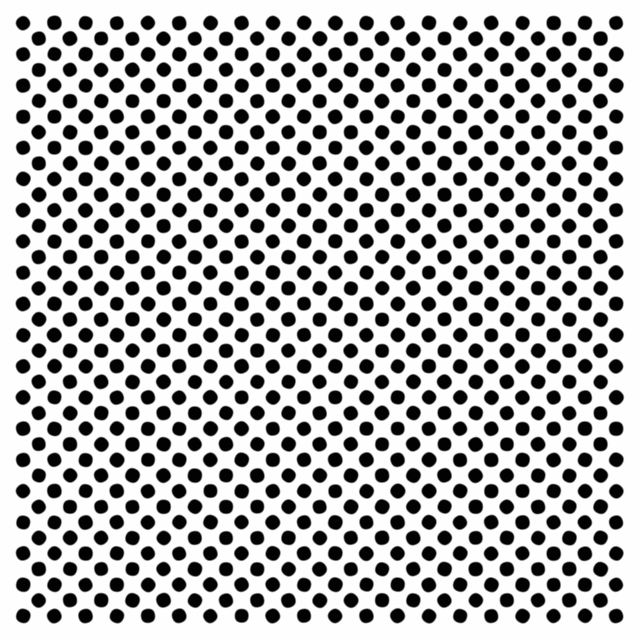
Write a Shadertoy shader that draws this pattern.

```glsl
// Staggered grid of slightly uneven black dots on a white sheet with a plain margin.
#define DOTS_ACROSS 20.0
#define PITCH 0.04876
#define DOT_RADIUS 0.0111
#define EDGE_SOFTNESS 0.0018
#define GRID_CENTER vec2(0.4995, 0.5008)
#define RADIUS_VARIATION 0.0003
#define POSITION_JITTER 0.0003
#define OUTLINE_WOBBLE 0.00025
#define HALO_STRENGTH 0.025
#define HALO_WIDTH 0.004
#define PAPER vec3(0.998)
#define INK vec3(0.008)

// Three independent random values in 0..1 per cell
vec3 hash32(vec2 p) {
    vec3 q = fract(p.xyx * vec3(0.1031, 0.103, 0.0973));
    q += dot(q, q.yxz + 33.33);
    return fract((q.xxy + q.yzz) * q.zyx);
}

// Signed distance to one imperfect dot, seeded by its grid position
float dotDistance(vec2 offset, vec2 seed) {
    vec3 rnd = hash32(seed * 2.0 + 71.0);
    offset -= (rnd.xy - 0.5) * 2.0 * POSITION_JITTER;
    float angle = atan(offset.y, offset.x);
    float radius = DOT_RADIUS + (rnd.z - 0.5) * 2.0 * RADIUS_VARIATION;
    radius += OUTLINE_WOBBLE * cos(4.0 * angle + 6.2832 * rnd.x);
    return length(offset) - radius;
}

// Nearest dot over the two interleaved square lattices
float dotGrid(vec2 uv) {
    vec2 grid = (uv - GRID_CENTER) / PITCH;
    float limit = 0.5 * DOTS_ACROSS - 0.25;
    float nearest = 1.0;
    for (int i = 0; i < 2; i++) {
        float shift = 0.5 * float(i);
        vec2 site = floor(grid + 0.5 - shift) + shift;
        if (max(abs(site.x), abs(site.y)) < limit) {
            nearest = min(nearest, dotDistance((grid - site) * PITCH, site));
        }
    }
    return nearest;
}

void mainImage(out vec4 fragColor, in vec2 fragCoord) {
    float size = min(iResolution.x, iResolution.y);
    vec2 uv = (fragCoord - 0.5 * iResolution.xy) / size + 0.5;
    float dist = dotGrid(uv);

    // Faint speckled halo on the paper around each dot
    float speckle = hash32(floor(uv * 512.0)).x;
    float halo = 1.0 - smoothstep(0.0, HALO_WIDTH, dist);
    vec3 color = PAPER - HALO_STRENGTH * speckle * halo;

    // Soft printed edge
    float edge = max(EDGE_SOFTNESS, 0.75 / size);
    color = mix(INK, color, smoothstep(-edge, edge, dist));
    fragColor = vec4(color, 1.0);
}
```
